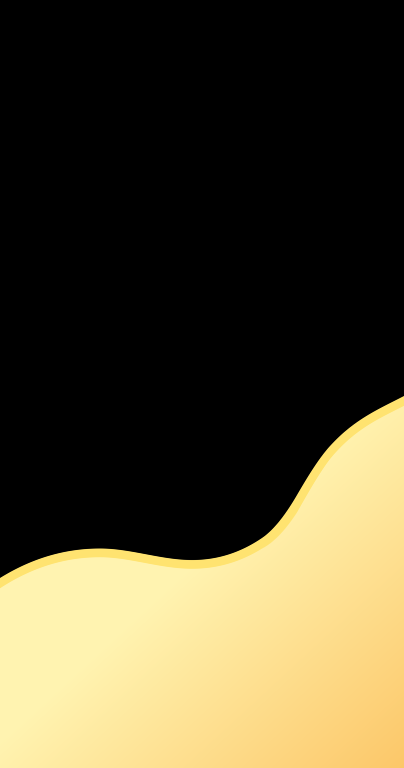
Reproduce this background procedurally as a Shadertoy shader.

```glsl
// A pale gold wave with a bright rim rising to the right below a black sky.
#define ASPECT 0.526
#define RIM_WIDTH 0.0114
#define CREST 0.4844
#define SHADE_START 0.465
#define SKY vec3(0.0)
#define RIM vec3(1.0, 0.89, 0.44)
#define PALE_GOLD vec3(1.0, 0.953, 0.69)
#define DEEP_GOLD vec3(0.988, 0.78, 0.41)

const int KNOTS = 7;

// Wave knots: position x, height, slope, in units of canvas height
const vec3 wave[KNOTS] = vec3[KNOTS](
    vec3(0.0,    0.2474, 0.62),
    vec3(0.1302, 0.2858, 0.0),
    vec3(0.25,   0.2708, 0.0),
    vec3(0.3411, 0.2995, 0.68),
    vec3(0.3867, 0.3555, 1.72),
    vec3(0.4297, 0.4193, 1.1),
    vec3(ASPECT, CREST,  0.52));

// Height and slope of the smooth cubic through the knots
vec2 waveAt(float x) {
    int i = 0;
    for (int k = 1; k < KNOTS - 1; k++) {
        if (x >= wave[k].x) i = k;
    }
    vec3 a = wave[i], b = wave[i + 1];
    float span = b.x - a.x;
    float t = (x - a.x) / span;
    float rise = b.y - a.y;
    float c1 = a.z * span;
    float c2 = 3.0 * rise - (2.0 * a.z + b.z) * span;
    float c3 = (a.z + b.z) * span - 2.0 * rise;
    float height = a.y + t * (c1 + t * (c2 + t * c3));
    float slope = (c1 + t * (2.0 * c2 + 3.0 * t * c3)) / span;
    return vec2(height, slope);
}

void mainImage(out vec4 fragColor, in vec2 fragCoord) {
    vec2 p = fragCoord / iResolution.xy * vec2(ASPECT, 1.0);
    float softness = 0.6 / iResolution.y;

    // Approximate signed distance to the wave, positive above it
    vec2 edge = waveAt(p.x);
    float d = (p.y - edge.x) / sqrt(1.0 + edge.y * edge.y);

    // Diagonal gradient toward the lower right corner
    float diagonal = 0.5 * (p.x / ASPECT + 1.0 - p.y / CREST);
    float shade = clamp((diagonal - SHADE_START) / (1.0 - SHADE_START), 0.0, 1.0);
    vec3 color = mix(PALE_GOLD, DEEP_GOLD, shade);

    // Rim, then sky
    color = mix(color, RIM, smoothstep(-softness, softness, d + RIM_WIDTH));
    color = mix(color, SKY, smoothstep(-softness, softness, d));
    fragColor = vec4(color, 1.0);
}
```
